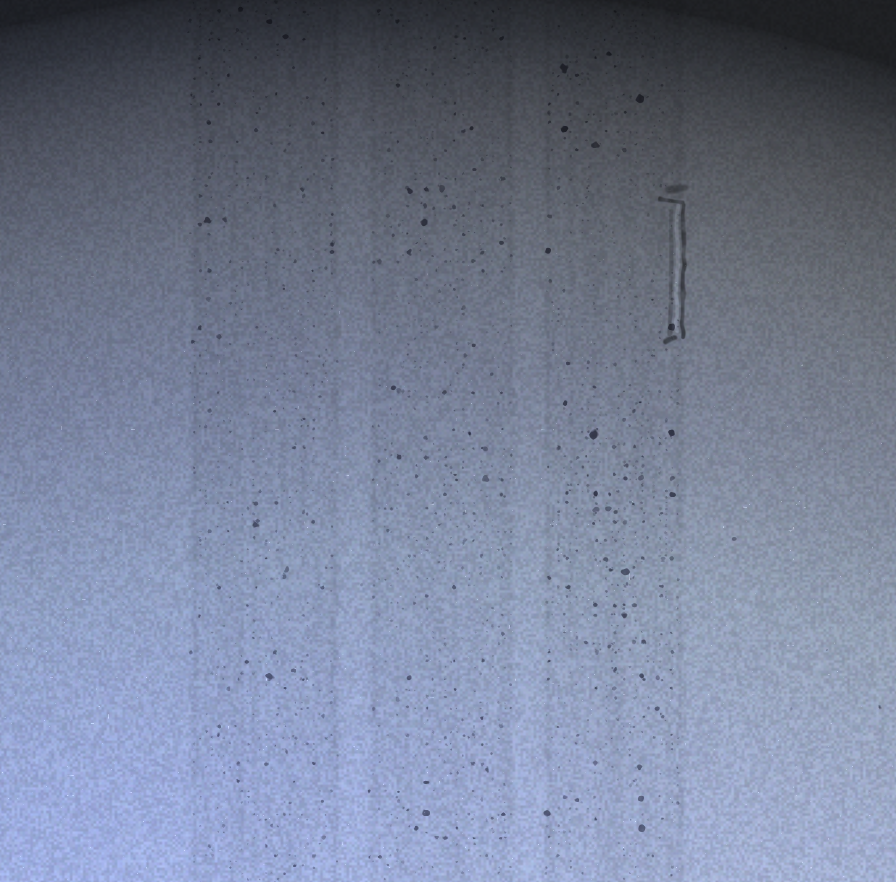
Give the GLSL for this texture, as a Shadertoy shader.

```glsl
// Tones from the dark top to the bright bottom
const vec3 TONES[6] = vec3[6](
    vec3(0.19, 0.20, 0.23), vec3(0.31, 0.32, 0.36), vec3(0.41, 0.43, 0.49),
    vec3(0.48, 0.51, 0.61), vec3(0.57, 0.62, 0.74), vec3(0.62, 0.67, 0.84));
// Left and right edge of each worn band
const vec2 BANDS[3] = vec2[3](vec2(0.217, 0.375), vec2(0.417, 0.570), vec2(0.611, 0.760));
// Pit clusters: x, depth below the top, strength
const vec3 CLUSTERS[7] = vec3[7](
    vec3(0.67, 0.12, 0.7), vec3(0.50, 0.25, 0.8), vec3(0.52, 0.54, 0.7),
    vec3(0.69, 0.53, 1.2), vec3(0.69, 0.63, 0.9), vec3(0.71, 0.75, 0.5), vec3(0.53, 0.88, 0.6));
const vec2 CLUSTER_SIZE = vec2(0.055, 0.075);
const vec3 PIT_TINT = vec3(0.36, 0.36, 0.43);
const float GRAIN_SCALE = 340.0;
const float GRAIN_STRENGTH = 0.17;
const float CHROMA_STRENGTH = 0.05;
const float BAND_SHADE = 0.035;
const float STREAK_STRENGTH = 0.05;

float hash(vec2 p) {
    vec3 q = fract(p.xyx * vec3(0.1031, 0.1030, 0.0973));
    q += dot(q, q.yzx + 33.33);
    return fract((q.x + q.y) * q.z);
}

float noise(vec2 p) {
    vec2 i = floor(p), f = fract(p);
    f = f * f * (3.0 - 2.0 * f);
    return mix(mix(hash(i), hash(i + vec2(1, 0)), f.x),
               mix(hash(i + vec2(0, 1)), hash(i + vec2(1, 1)), f.x), f.y);
}

float segmentDistance(vec2 p, vec2 a, vec2 b) {
    vec2 d = b - a;
    return length(p - a - d * clamp(dot(p - a, d) / dot(d, d), 0.0, 1.0));
}

// Soft stroke along a segment
float stroke(vec2 p, vec2 a, vec2 b, float width) {
    return 1.0 - smoothstep(width * 0.4, width * 1.4, segmentDistance(p, a, b));
}

// x: inside a band, y: close to a band edge
vec2 bandMask(float x) {
    vec2 mask = vec2(0);
    for (int i = 0; i < 3; i++) {
        vec2 b = BANDS[i];
        float inside = min(x - b.x, b.y - x);
        mask.x += smoothstep(-0.003, 0.003, inside);
        mask.y += exp(-inside * inside / 0.000016);
    }
    return mask;
}

float clusterDensity(vec2 p) {
    float sum = 0.0;
    for (int i = 0; i < 7; i++) {
        vec2 d = (p - CLUSTERS[i].xy) / CLUSTER_SIZE;
        sum += CLUSTERS[i].z * exp(-dot(d, d));
    }
    return sum;
}

// One irregular pit per chosen cell
float pits(vec2 p, float cells, float scattered, float clustered, float opacity, float pixel) {
    vec2 id = floor(p * cells), seed = id + cells * 3.0;
    vec2 home = (id + 0.5) / cells;
    vec2 mask = bandMask(home.x);
    float patchiness = 0.4 + 1.2 * noise(home * 14.0 + cells);
    float chance = mask.x * (scattered * patchiness * (1.0 + mask.y) + clustered * clusterDensity(home));
    vec2 center = 0.4 + 0.2 * vec2(hash(seed + 17.3), hash(seed + 41.7));
    vec2 d = fract(p * cells) - center;
    d.y *= 0.8 + 0.4 * hash(seed + 5.1);
    float radius = mix(0.10, 0.25, pow(hash(seed + 63.9), 2.0));
    float edge = length(d) + 0.16 * (noise(p * cells * 5.0) - 0.5);
    float soft = max(0.05, pixel * cells * 0.8);
    float shape = 1.0 - smoothstep(radius - soft, radius + soft, edge);
    return shape * step(hash(seed), chance) * opacity * (0.45 + 0.55 * hash(seed + 88.2));
}

void mainImage(out vec4 fragColor, in vec2 fragCoord) {
    vec2 uv = fragCoord / iResolution.xy;
    vec2 p = vec2(uv.x, 1.0 - uv.y);
    float pixel = 1.0 / iResolution.y;

    // Lit gradient, falling off towards the upper corners
    float side = p.x - 0.42;
    float depth = max(p.y + 0.018 - 0.28 * side * side, 0.0);
    float level = 6.44 * pow(depth, 0.6) - 1.0;
    float tone = clamp(level, 0.0, 4.999);
    int k = int(tone);
    vec3 color = mix(TONES[k], TONES[k + 1], fract(tone));
    color *= 1.0 + 0.38 * min(level, 0.0) + 0.08 * max(level - 5.0, 0.0);
    color *= mix(vec3(0.98, 1.0, 1.03), vec3(1.01, 1.01, 0.96), smoothstep(0.0, 1.0, p.x));

    // Worn bands with faint vertical streaks
    vec2 mask = bandMask(p.x);
    float streak = noise(vec2(p.x * 130.0, p.y * 4.0)) - 0.5;
    color *= 1.0 - mask.x * (BAND_SHADE + STREAK_STRENGTH * streak);
    color *= 1.0 - mask.y * 0.09 * noise(vec2(p.x * 90.0, p.y * 40.0));

    // Pits from fine to coarse
    float pit = pits(p, 150.0, 0.13, 0.10, 0.50, pixel);
    pit = max(pit, pits(p + 0.0031, 95.0, 0.07, 0.20, 0.75, pixel));
    pit = max(pit, pits(p, 58.0, 0.022, 0.20, 0.95, pixel));
    color *= mix(vec3(1), PIT_TINT, pit);

    // Raised scratch with hooked ends
    vec2 s = p + 0.003 * (vec2(noise(p * 90.0), noise(p * 90.0 + 31.0)) - 0.5);
    float dark = stroke(s, vec2(0.763, 0.232), vec2(0.762, 0.382), 0.0026);
    dark = max(dark, 0.6 * stroke(s, vec2(0.749, 0.240), vec2(0.748, 0.380), 0.0025));
    dark = max(dark, stroke(s, vec2(0.736, 0.226), vec2(0.762, 0.230), 0.0025));
    dark = max(dark, 0.8 * stroke(s, vec2(0.746, 0.216), vec2(0.765, 0.213), 0.004));
    dark = max(dark, stroke(s, vec2(0.744, 0.387), vec2(0.752, 0.383), 0.003));
    color *= 1.0 - 0.42 * dark * (0.4 + 0.8 * noise(p * 120.0));
    color *= 1.0 + 0.22 * stroke(s, vec2(0.756, 0.234), vec2(0.755, 0.375), 0.0025);

    // Fine grain, colour noise and rare sparkles
    vec2 g = p * GRAIN_SCALE;
    vec3 chroma = vec3(noise(g + 71.0), noise(g + 153.0), noise(g + 227.0)) - 0.5;
    color *= 1.0 + GRAIN_STRENGTH * (noise(g) - 0.5) + CHROMA_STRENGTH * chroma;
    color += 0.18 * smoothstep(0.965, 1.0, noise(g * 0.9 + 311.0)) * smoothstep(0.1, 0.5, p.y);
    fragColor = vec4(clamp(color, 0.0, 1.0), 1.0);
}
```
